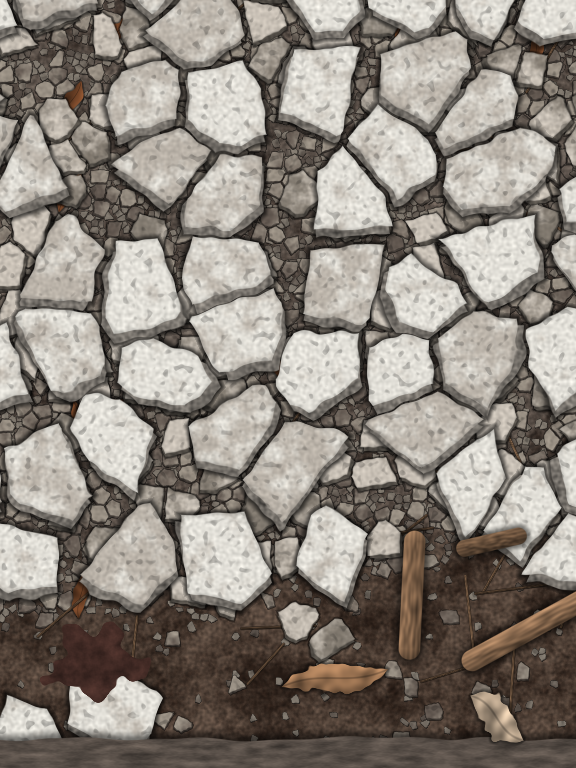
Reproduce this texture procedurally as a WebGL 1 fragment shader.

```glsl
precision highp float;
// Broken pale paving slabs strewn over dark gritty soil, with twigs and leaves.
// Stones are shrunken Voronoi cells trimmed by random planes, stacked in four
// sizes; each layer has pale tops, darker sides and a contact shadow.

#define SLAB 0.118
#define RUBBLE 0.052
#define GRAVEL 0.023
#define GRIT 0.0105
#define GAP 0.055
#define DROP 0.085
#define PALE vec3(0.89, 0.88, 0.85)
#define TAN vec3(0.73, 0.70, 0.66)
#define STONE vec3(0.50, 0.47, 0.43)
#define EARTH vec3(0.38, 0.34, 0.31)
#define DARK vec3(0.15, 0.115, 0.095)
#define WOOD vec3(0.56, 0.43, 0.32)

uniform vec2 u_resolution;

vec2 hash22(vec2 p) {
  vec3 a = fract(p.xyx * vec3(0.1031, 0.1030, 0.0973));
  a += dot(a, a.yzx + 33.33);
  return fract((a.xx + a.yz) * a.zy);
}

float slope(vec2 corner, vec2 offset) {
  return dot(hash22(corner) * 2.0 - 1.0, offset);
}

// Gradient noise, roughly -0.7 to 0.7
float noise(vec2 p) {
  vec2 i = floor(p), f = fract(p), e = vec2(1.0, 0.0);
  vec2 u = f * f * f * (f * (f * 6.0 - 15.0) + 10.0);
  return 1.4 * mix(mix(slope(i, f), slope(i + e, f - e), u.x),
                   mix(slope(i + e.yx, f - e.yx), slope(i + 1.0, f - 1.0), u.x), u.y);
}

float fbm(vec2 p) {
  float sum = 0.0, amp = 0.6;
  for (int i = 0; i < 4; i++) {
    sum += amp * noise(p);
    p = p * 2.1 + 17.3;
    amp *= 0.55;
  }
  return sum;
}

float cover(float d) {
  float px = 0.8 / u_resolution.y;
  return 1.0 - smoothstep(-px, px, d);
}

vec2 seedPoint(vec2 cell, float seed) {
  return cell + 0.5 + 0.72 * (hash22(cell + seed) - 0.5);
}

// Signed distance to the stone of this cell, and its random key
vec2 stoneField(vec2 p, float size, float seed, float fill) {
  vec2 q = p / size, base = floor(q), home = base, near = vec2(9.0);
  for (int j = -1; j <= 1; j++) for (int i = -1; i <= 1; i++) {
    vec2 cell = base + vec2(i, j), s = seedPoint(cell, seed) - q;
    if (dot(s, s) < dot(near, near)) { near = s; home = cell; }
  }
  vec2 key = hash22(home + seed + 61.3);
  float d = -1.0;
  for (int j = -1; j <= 1; j++) for (int i = -1; i <= 1; i++) {
    vec2 e = seedPoint(home + vec2(i, j), seed) - q - near;
    if (dot(e, e) > 0.0001) d = max(d, GAP - dot(near + 0.5 * e, normalize(e)));
  }
  for (int k = 0; k < 4; k++) {
    vec2 h = hash22(home * 1.7 + seed + float(k) * 13.1);
    float a = 1.571 * (float(k) + 0.55 * h.x) + 6.283 * key.x;
    d = max(d, -dot(near, vec2(cos(a), sin(a))) - mix(0.31, 0.6, h.y));
  }
  vec2 c = (q + near) * size;
  fill *= mix(0.1, 1.0, smoothstep(0.2, 0.32, c.y - 0.15 * (c.x - 0.37)));
  return vec2(key.y > fill ? size : d * size, key.x);
}

// One layer of stones laid over the ground colour
vec3 scatter(vec3 ground, vec2 p, float size, float seed, float fill, vec3 low, vec3 high) {
  vec2 f = p * 4.5 / size;
  vec2 w = p + size * 0.045 * vec2(noise(f), noise(f + 41.7));
  vec2 drop = DROP * size * vec2(2.0 * noise(p * 5.0 + seed), 1.0);
  vec2 top = stoneField(w, size, seed, fill), side = stoneField(w + drop, size, seed, fill);
  float grain = noise(p * 170.0 + seed), wear = fbm(p * 28.0 + seed);
  vec3 face = mix(low, high, smoothstep(-0.45, 0.35, wear + 0.8 * (top.y - 0.4)));
  face *= 1.0 + 0.13 * grain - 0.2 * smoothstep(0.2, 0.5, noise(p * 95.0 - seed));
  face *= mix(1.0, 0.88, smoothstep(-0.05 * size, 0.0, top.x));
  vec3 flank = low * (0.62 + 0.25 * grain + 0.2 * wear);
  ground *= mix(0.38, 1.0, smoothstep(0.0, GAP * 1.4 * size, min(side.x, top.x)));
  ground = mix(ground, flank, cover(side.x));
  return mix(ground, face, cover(top.x));
}

vec3 stick(vec3 ground, vec2 p, vec2 a, vec2 b, float r, vec3 wood) {
  vec2 ab = b - a;
  float t = clamp(dot(p - a, ab) / dot(ab, ab), 0.0, 1.0);
  vec2 v = p - a - t * ab;
  float across = dot(v, normalize(vec2(-ab.y, ab.x))) / r, d = length(v) - r;
  wood *= 0.85 + 0.3 * dot(v, vec2(-0.5, 0.85)) / r + 0.35 * noise(vec2(t * 7.0, across * 3.0));
  ground *= mix(0.45, 1.0, smoothstep(-0.2 * r, 0.9 * r, d));
  return mix(ground, wood, cover(d));
}

// Curled lens-shaped leaf with a midrib
vec3 leaf(vec3 ground, vec2 p, vec2 centre, float angle, vec2 size, vec3 tint) {
  float c = cos(angle), s = sin(angle);
  vec2 q = mat2(c, -s, s, c) * (p - centre);
  q.y += 0.35 * size.y * sin(q.x / size.x * 2.5);
  float x = q.x / size.x;
  float d = abs(q.y) - size.y * (1.0 - x * x) * (1.0 + 0.45 * noise(p * 75.0));
  tint *= 0.85 + 0.2 * q.y / size.y + 0.4 * noise(p * 60.0);
  tint *= 0.75 + 0.25 * smoothstep(0.0, 0.12 * size.y, abs(q.y));
  ground *= mix(0.5, 1.0, smoothstep(0.0, 0.4 * size.y, max(d, 0.0) + max(abs(q.x) - size.x, 0.0)));
  return mix(ground, tint, cover(max(d, abs(q.x) - size.x)));
}

void main() {
  vec2 p = gl_FragCoord.xy / u_resolution.y;

  // Soil: greyer above, damp and brown below
  float upper = smoothstep(0.2, 0.36, p.y - 0.15 * (p.x - 0.37));
  float clod = fbm(p * 13.0) + 0.6 * fbm(p * 75.0);
  vec3 col = mix(DARK, EARTH, smoothstep(-0.75, 0.65, clod + 0.2 * upper));
  col = mix(col * vec3(0.98, 0.9, 0.84), col, upper) * (1.0 + 0.35 * noise(p * 190.0));
  col = scatter(col, p, GRIT, 3.0, 0.6, EARTH * 0.85, STONE);
  col = scatter(col, p, GRAVEL, 19.0, 0.66, EARTH, STONE * 1.2);

  // Small litter lying under the stones
  for (int i = 0; i < 26; i++) {
    vec2 h = hash22(vec2(float(i), 7.0)), g = hash22(vec2(float(i), 23.0));
    vec2 c = vec2(0.75 * sqrt(h.x), 0.06 + 0.92 * h.y * mix(1.0, h.y, 0.4));
    vec2 along = vec2(cos(g.x * 3.14), sin(g.x * 3.14)) * mix(0.02, 0.07, g.y);
    col = stick(col, p, c - along, c + along, 0.0016, WOOD * mix(0.5, 1.1, g.x));
    if (i < 13) col = leaf(col, p, c.yx * vec2(0.75, 1.3), g.y * 6.28, vec2(0.03, 0.01), WOOD * vec3(0.9, 0.7, 0.55));
  }

  col = scatter(col, p, RUBBLE, 47.0, 0.62, STONE, TAN * 1.08);
  col = scatter(col, p, SLAB, 83.0, 0.91, TAN, PALE);

  // Kerb along the bottom
  float kerb = p.y - 0.038 - 0.006 * noise(p * vec2(14.0, 5.0));
  vec3 kerbTint = EARTH * (0.9 + 0.5 * fbm(p * vec2(25.0, 90.0)));
  col *= mix(0.5, 1.0, smoothstep(0.0, 0.014, kerb));
  col = mix(col, kerbTint, cover(kerb));

  // Dark lobed leaf, curled leaves and sticks on the bare soil
  vec2 q = p - vec2(0.125, 0.14);
  float lobes = 0.048 + 0.012 * cos(5.0 * atan(q.y, q.x) + 1.0) + 0.018 * noise(p * 45.0);
  vec3 wilted = vec3(0.25, 0.16, 0.14) * (1.0 + 0.6 * fbm(p * 45.0));
  col = mix(col, wilted, cover(length(q * vec2(0.85, 1.1)) - lobes));
  col = leaf(col, p, vec2(0.436, 0.117), 0.22, vec2(0.07, 0.019), vec3(0.70, 0.52, 0.37));
  col = leaf(col, p, vec2(0.647, 0.065), -0.6, vec2(0.045, 0.022), TAN * vec3(1.05, 0.97, 0.88));
  col = stick(col, p, vec2(0.54, 0.295), vec2(0.533, 0.155), 0.014, WOOD);
  col = stick(col, p, vec2(0.615, 0.14), vec2(0.77, 0.225), 0.014, WOOD * 1.08);
  col = stick(col, p, vec2(0.605, 0.286), vec2(0.675, 0.302), 0.011, WOOD * 0.8);
  gl_FragColor = vec4(clamp(col, 0.0, 1.0), 1.0);
}
```
